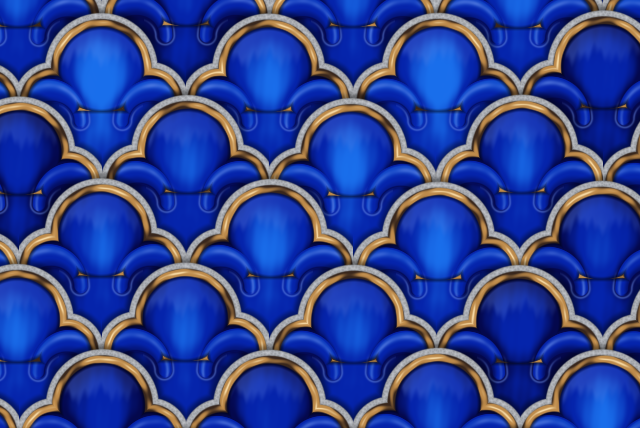
This pattern is drawn by a Shadertoy shader. Its source:

```glsl
const float ROWS_VISIBLE = 5.1;   // canvas height in row steps
const float PITCH = 1.99;         // column spacing in row steps
const float GOLD_WIDTH = 0.09;
const float GROUT_WIDTH = 0.075;

const vec3 NAVY = vec3(0.015, 0.03, 0.30);
const vec3 COBALT = vec3(0.02, 0.14, 0.67);
const vec3 AZURE = vec3(0.10, 0.43, 0.92);
const vec3 SKY = vec3(0.42, 0.56, 0.92);
const vec3 GROUT = vec3(0.68, 0.69, 0.71);
const vec3 BRONZE = vec3(0.22, 0.15, 0.11);
const vec3 GOLD = vec3(0.74, 0.54, 0.29);
const vec3 GLINT = vec3(1.0, 0.90, 0.70);

float hash(vec2 p) {
    p = fract(p * vec2(0.1731, 0.2917) + 0.37);
    p += dot(p, p.yx + 23.7);
    return fract(p.x * p.y * 7.31);
}

// Distance to the nearest scattered cell point
float cellular(vec2 p) {
    vec2 cell = floor(p);
    float nearest = 2.0;
    for (int j = -1; j <= 1; j++)
    for (int i = -1; i <= 1; i++) {
        vec2 c = cell + vec2(i, j);
        nearest = min(nearest, length(c + vec2(hash(c), hash(c + 41.3)) - p));
    }
    return nearest;
}

float ripple(vec2 p, float phase) {
    return (sin(p.x + phase) + 0.6 * sin(2.3 * p.x + 1.7 * p.y + 2.1 * phase)
        + 0.4 * sin(5.1 * p.x - 2.9 * p.y + 3.7 * phase)) * 0.5;
}

// Dome with two shoulders above a straight body
float scaleOutline(vec2 p) {
    p.x = abs(p.x);
    float dome = length(p) - 0.60;
    float shoulder = length(p - vec2(0.57, -0.38)) - 0.40;
    float body = max(p.x - 0.92, p.y + 0.40);
    return min(min(dome, shoulder), body);
}

// x: distance to the curled leaf, y: position across its width
vec2 leafRelief(vec2 p) {
    vec2 q = vec2(abs(p.x), p.y) - vec2(0.62, -0.62);
    float angle = clamp(atan(-q.x, q.y), -1.2, 1.55);
    vec2 spine = 0.37 * vec2(-sin(angle), cos(angle));
    float halfWidth = mix(0.14, 0.085, smoothstep(-0.2, 1.55, angle));
    return vec2(length(q - spine) - halfWidth, (length(q) - 0.37) / halfWidth);
}

vec3 blueRamp(float light) {
    vec3 color = mix(NAVY, COBALT, smoothstep(0.05, 0.5, light));
    return mix(color, AZURE, smoothstep(0.5, 1.05, light));
}

vec3 glaze(vec2 p, float edge, float tone, float phase, float aa) {
    // Pooled colour running down the middle
    float streak = ripple(vec2(p.x * 11.0, p.y * 2.0), phase);
    float pool = exp(-p.x * p.x * 9.0 - (p.y + 0.2) * (p.y + 0.2) * 2.2);
    float light = 0.12 + 0.36 * tone + pool * (0.22 + 0.5 * tone) + 0.06 * streak;
    light -= 0.16 * smoothstep(-0.35, -0.08, edge);

    // Raised leaves with a groove around them
    vec2 leaf = leafRelief(p);
    float inside = smoothstep(aa, -aa, leaf.x);
    light -= 0.28 * exp(-max(leaf.x, 0.0) * 17.0) * (1.0 - inside);
    float leafLight = 0.12 + 0.25 * tone + 0.42 * smoothstep(-0.9, 0.6, leaf.y);
    light = mix(light, leafLight - 0.2 * smoothstep(-0.03, 0.0, leaf.x), inside);
    vec3 color = blueRamp(light);

    // Glossy reflections on the leaf crest and the dome
    float crest = exp(-pow((leaf.y - 0.45) * 4.5, 2.0)) * inside;
    color = mix(color, SKY, crest * (0.35 + 0.25 * ripple(p * 6.0, phase)));
    float lip = exp(-pow((leaf.x - 0.025) / 0.014, 2.0)) * smoothstep(-0.35, -0.6, p.y);
    color = mix(color, SKY, 0.45 * lip * step(abs(p.x), 0.5));
    float horizon = 0.13 + 0.10 * ripple(vec2(p.x * 13.0, p.y * 3.0), phase * 1.7);
    float mirror = smoothstep(horizon - 0.07, horizon + 0.10, p.y) * smoothstep(-0.09, -0.14, edge);
    return mix(color, SKY, mirror * (0.16 + 0.14 * smoothstep(0.3, -0.4, p.x)));
}

vec3 goldRim(vec2 p, float edge, float phase) {
    float across = clamp(-edge / GOLD_WIDTH, 0.0, 1.0);
    float sheen = ripple(vec2(atan(p.x, p.y + 0.5) * 5.0, edge * 14.0), phase);
    vec3 color = mix(BRONZE, GOLD, smoothstep(-0.75, 0.35, sheen + sin(across * 3.1416) - 0.55));
    float glint = exp(-pow((across - 0.42 - 0.15 * sheen) * 7.0, 2.0));
    return mix(color, GLINT, glint * smoothstep(-0.2, 0.8, sheen) * 0.85);
}

vec3 grout(vec2 p, float edge) {
    float ridge = 1.0 - 0.28 * pow(abs(2.0 * edge / GROUT_WIDTH - 1.0), 3.0);
    return GROUT * min(ridge, 1.0) * (0.90 + 0.22 * cellular(p * 28.0));
}

void mainImage(out vec4 fragColor, in vec2 fragCoord) {
    float aa = ROWS_VISIBLE / iResolution.y;
    vec2 uv = fragCoord * aa;
    vec3 color = NAVY;

    // Lower rows overlap the rows above
    for (int row = 6; row >= -1; row--) {
        float y = 0.28 + float(row);
        float shift = 1.22 + 0.5 * PITCH * mod(float(row), 2.0);
        float column = floor((uv.x - shift) / PITCH + 0.5);
        vec2 id = vec2(column, float(row));
        float seed = hash(id + 7.0);
        vec2 wobble = (vec2(seed, hash(id + 19.0)) - 0.5) * 0.05;
        vec2 p = uv - vec2(shift + column * PITCH, y) - wobble;
        float edge = scaleOutline(p);
        float phase = seed * 40.0;
        float tone = clamp(0.15 + 0.75 * hash(id + 31.0) + 0.06 * (float(row) - 2.0), 0.0, 1.0);

        color *= mix(0.6, 1.0, smoothstep(0.0, 0.10, edge - GROUT_WIDTH));
        color = mix(color, grout(uv, edge), smoothstep(aa, -aa, edge - GROUT_WIDTH));
        color = mix(color, goldRim(p, edge, phase), smoothstep(aa, -aa, edge));
        float inner = edge + GOLD_WIDTH;
        vec3 enamel = glaze(p, edge, tone, phase, aa);
        enamel *= mix(0.5, 1.0, smoothstep(0.0, 0.05, -inner));
        color = mix(color, enamel, smoothstep(aa, -aa, inner));
    }
    fragColor = vec4(color, 1.0);
}
```
